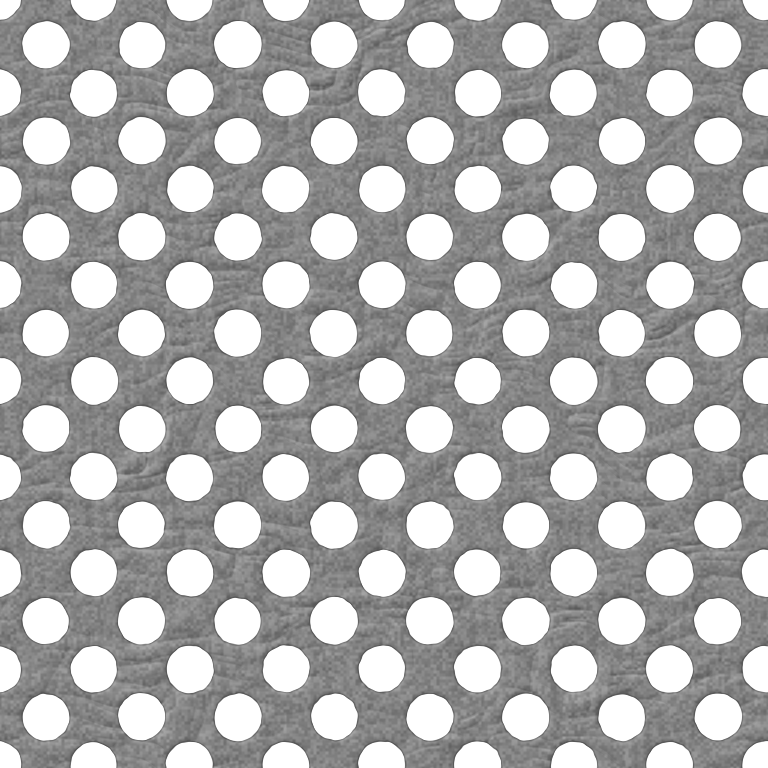
Reproduce this pattern procedurally as a WebGL 2 fragment shader.

```glsl
#version 300 es
precision highp float;
// Perforated grey sheet: staggered round white holes, 8 by 8 cells with two holes each.
// The sheet is an embossed, warped ridge noise with fine grain; each hole has a
// thin dark lip and a directional bevel. All noise wraps, so the canvas tiles.

uniform vec2 u_resolution;
out vec4 outColor;

const float CELLS = 8.0;                      // repeats across and down
const vec2 LATTICE_SHIFT = vec2(-0.022, 0.031); // in cells
const float HOLE_RADIUS = 0.243;              // in cells
const float RADIUS_JITTER = 0.006;
const float CENTRE_JITTER = 0.010;
const float EDGE_WOBBLE = 0.012;
const float LIP_WIDTH = 0.014;
const float LIP_DARKNESS = 0.13;
const float BEVEL_WIDTH = 0.032;
const float BEVEL_STRENGTH = 0.07;
const vec3 HOLE_COLOR = vec3(1.0);
const vec3 SHEET_COLOR = vec3(0.515);
const vec2 LIGHT_DIR = vec2(0.6, -0.8);
const float EMBOSS_STEP = 0.0017;             // in canvas units
const float EMBOSS_GAIN = 0.24;
const float WARP_CELLS = 12.0;
const float WARP_AMOUNT = 0.055;
const vec2 CREASE_CELLS = vec2(20.0, 32.0);
const float GRAIN_CELLS = 256.0;
const float GRAIN_GAIN = 0.13;

float hash(vec2 p) {
  return fract(sin(dot(p, vec2(127.1, 311.7))) * 43758.55);
}

// Value noise over the unit canvas that wraps after a whole number of cells.
float wrapNoise(vec2 uv, vec2 period, float seed) {
  vec2 p = uv * period;
  vec2 i = floor(p);
  vec2 f = p - i;
  f = f * f * f * (f * (f * 6.0 - 15.0) + 10.0);
  vec2 lo = mod(i, period);
  vec2 hi = mod(i + 1.0, period);
  float bottom = mix(hash(lo + seed), hash(vec2(hi.x, lo.y) + seed), f.x);
  float top = mix(hash(vec2(lo.x, hi.y) + seed), hash(hi + seed), f.x);
  return mix(bottom, top, f.y);
}

float ridge(float n) {
  return 1.0 - abs(2.0 * n - 1.0);
}

// Crumpled surface made of two octaves of warped ridges.
float sheetHeight(vec2 uv) {
  vec2 warp = vec2(wrapNoise(uv, vec2(WARP_CELLS), 3.7),
                   wrapNoise(uv, vec2(WARP_CELLS), 19.3)) - 0.5;
  vec2 q = uv + WARP_AMOUNT * warp;
  return ridge(wrapNoise(q, CREASE_CELLS, 41.9))
       + 0.5 * ridge(wrapNoise(q, CREASE_CELLS * 2.0, 67.1));
}

// Nearest hole: xy is the outward direction, z the signed distance in cells.
vec3 nearestHole(vec2 uv) {
  vec3 best = vec3(0.0, 0.0, 10.0);
  for (int k = 0; k < 2; k++) {
    float stagger = 0.5 * float(k);
    vec2 p = uv * CELLS - LATTICE_SHIFT - stagger;
    vec2 index = floor(p + 0.5);
    vec2 id = mod(index, CELLS) + 31.0 * stagger;
    vec2 jitter = vec2(hash(id + 5.3), hash(id + 11.9)) - 0.5;
    vec2 offset = p - index - CENTRE_JITTER * jitter;
    float radius = HOLE_RADIUS + RADIUS_JITTER * (hash(id + 23.1) - 0.5);
    float dist = length(offset) - radius;
    if (dist < best.z) best = vec3(normalize(offset + 1e-5), dist);
  }
  best.z += EDGE_WOBBLE * (wrapNoise(uv, vec2(128.0), 83.3) - 0.5);
  return best;
}

void main() {
  vec2 uv = gl_FragCoord.xy / u_resolution;
  float pixel = CELLS / min(u_resolution.x, u_resolution.y);

  // Embossed creases and fine grain
  vec2 lightStep = LIGHT_DIR * EMBOSS_STEP;
  float slope = sheetHeight(uv - lightStep) - sheetHeight(uv + lightStep);
  float grain = wrapNoise(uv, vec2(GRAIN_CELLS), 7.7) - 0.5;
  float tone = EMBOSS_GAIN * slope + GRAIN_GAIN * grain;

  // Lit bevel and dark lip around each hole
  vec3 hole = nearestHole(uv);
  float outside = max(hole.z, 0.0);
  float bevel = smoothstep(2.0 * BEVEL_WIDTH, 0.5 * BEVEL_WIDTH, outside);
  tone += BEVEL_STRENGTH * bevel * dot(hole.xy, LIGHT_DIR);
  tone -= LIP_DARKNESS * (1.0 - smoothstep(0.3 * LIP_WIDTH, 1.5 * LIP_WIDTH, outside));

  // Cut the holes with a smooth edge
  vec3 sheet = SHEET_COLOR + clamp(tone, -0.17, 0.13);
  float cut = 1.0 - smoothstep(-0.6 * pixel, 0.6 * pixel, hole.z);
  outColor = vec4(mix(sheet, HOLE_COLOR, cut), 1.0);
}
```
